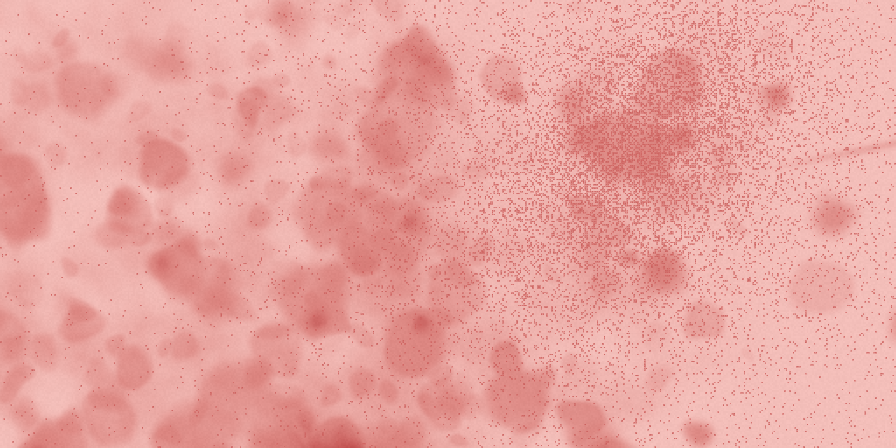
Write a Shadertoy shader that draws this background.

```glsl
// Rosy stained backdrop: soft merged blotches, dark blurred spots and a drift of fine speckles.
#define PALE vec3(0.955, 0.75, 0.73)
#define ROSE vec3(0.86, 0.52, 0.50)
#define BLOOD vec3(0.74, 0.27, 0.27)
#define SPECK vec3(0.80, 0.37, 0.36)
#define GRAIN_ROWS 256.0
#define GRAIN_DEPTH 0.022
#define BLOTCH_CELL 0.15
#define PATCH_CELL 0.075
#define SPOT_CELL 0.105
#define SPECK_CORE 0.42

float hash(vec2 p) {
    vec3 q = fract(vec3(p.xyx) * 0.1031);
    q += dot(q, q.yzx + 33.33);
    return fract((q.x + q.y) * q.z);
}

float noise(vec2 p) {
    vec2 i = floor(p), f = fract(p);
    f = f * f * (3.0 - 2.0 * f);
    return mix(mix(hash(i), hash(i + vec2(1, 0)), f.x),
               mix(hash(i + vec2(0, 1)), hash(i + vec2(1, 1)), f.x), f.y);
}

float fbm(vec2 p) {
    float sum = 0.0, gain = 0.5;
    for (int i = 0; i < 4; i++) {
        sum += gain * noise(p);
        p = mat2(1.6, 1.2, -1.2, 1.6) * p + 7.3;
        gain *= 0.5;
    }
    return sum;
}

// Gaussian bump with separate radii.
float bump(vec2 p, vec2 centre, vec2 radii) {
    vec2 q = (p - centre) / radii;
    return exp(-dot(q, q));
}

// Diagonal cloud right of the middle, along unit axes.
float cluster(vec2 p, vec2 radii) {
    vec2 q = mat2(0.707, -0.707, 0.707, 0.707) * (p - vec2(1.43, 0.67));
    return bump(q, vec2(0), radii);
}

// How much stain lies around a place.
float stain(vec2 p) {
    float left = 0.62 * (1.0 - smoothstep(0.75, 1.2, p.x));
    float column = 0.5 * bump(p, vec2(0.88, 0.35), vec2(0.2, 0.4));
    float low = 0.45 * bump(p, vec2(1.3, 0.18), vec2(0.33, 0.28));
    float gaps = 0.4 * bump(p, vec2(0.45, 0.97), vec2(0.4, 0.13))
               + 0.2 * bump(p, vec2(0.15, 0.58), vec2(0.12, 0.1));
    return clamp(left + column + low - gaps + 0.6 * cluster(p, vec2(0.32, 0.2)), 0.0, 1.0);
}

// Scattered discs, merged; softness is the blurred share of the radius.
float discs(vec2 p, float cell, float seed, float softness, float presence, float floorAmount) {
    vec2 home = floor(p / cell);
    float clear = 1.0;
    for (int y = -1; y <= 1; y++)
    for (int x = -1; x <= 1; x++) {
        vec2 id = home + vec2(x, y);
        vec2 key = id + seed;
        vec2 centre = (id + vec2(hash(key), hash(key + 41.7))) * cell;
        float radius = cell * mix(0.3, 0.75, hash(key + 83.1));
        float shown = step(hash(key + 19.4), floorAmount + presence * stain(centre));
        float strength = mix(0.55, 1.0, hash(key + 61.9));
        float body = 1.0 - smoothstep(radius * (1.0 - softness), radius, length(p - centre));
        clear *= 1.0 - shown * strength * body;
    }
    return 1.0 - clear;
}

void mainImage(out vec4 fragColor, in vec2 fragCoord) {
    vec2 p = fragCoord / iResolution.y;
    vec2 warp = vec2(noise(p * 17.0), noise(p * 17.0 + 31.0)) - 0.5;
    vec2 q = p + 0.035 * warp;
    float field = stain(p);
    float core = cluster(p, vec2(0.36, 0.22));

    // Soft stains
    float blotch = discs(q, BLOTCH_CELL, 12.0, 0.4, 0.85, 0.0);
    float patches = discs(q, PATCH_CELL, 57.0, 0.55, 0.75, 0.0);
    float tone = 0.24 * field + 0.28 * blotch + 0.15 * patches;
    tone += 0.45 * (fbm(p * 9.0) - 0.47) * smoothstep(0.0, 0.4, field);
    tone += 0.14 * core * smoothstep(0.35, 0.6, fbm(p * 5.0 + 4.0));

    // Blurred dark spots, a faint strand at the right and a dark lower rim
    float spots = discs(p + 0.02 * warp, SPOT_CELL, 93.0, 0.9, 0.3, 0.05);
    float strand = exp(-pow((p.y - 0.61 - 0.2 * (p.x - 1.65)) / 0.012, 2.0))
                 * smoothstep(1.6, 1.95, p.x);
    float rim = bump(q, vec2(0.78, -0.01), vec2(0.12, 0.05));
    tone += spots * mix(0.28, 0.5, smoothstep(0.9, 1.3, p.x)) + 0.25 * strand + 0.6 * rim;
    tone = clamp(tone, 0.0, 1.0);

    vec3 colour = mix(PALE, ROSE, smoothstep(-0.05, 0.62, tone));
    colour = mix(colour, BLOOD, smoothstep(0.58, 1.1, tone));

    // Fine speckles, thickest in the diagonal cloud
    vec2 grid = p * GRAIN_ROWS;
    vec2 grain = floor(grid);
    vec2 inner = abs(fract(grid) - 0.5);
    float blur = GRAIN_ROWS / iResolution.y;
    float square = clamp(0.5 + (0.5 - max(inner.x, inner.y)) / blur, 0.0, 1.0);
    float halo = bump(p, vec2(1.42, 0.62), vec2(0.55, 0.42));
    float chance = SPECK_CORE * core + 0.1 * halo + 0.012 + 0.02 * smoothstep(0.3, 1.0, p.x);
    float speck = step(hash(grain + 211.0), chance) * square;
    colour = mix(colour, min(colour, SPECK), speck * mix(0.6, 0.9, hash(grain + 307.0)));

    colour += GRAIN_DEPTH * (hash(grain + 401.0) - 0.5);
    fragColor = vec4(colour, 1.0);
}
```
